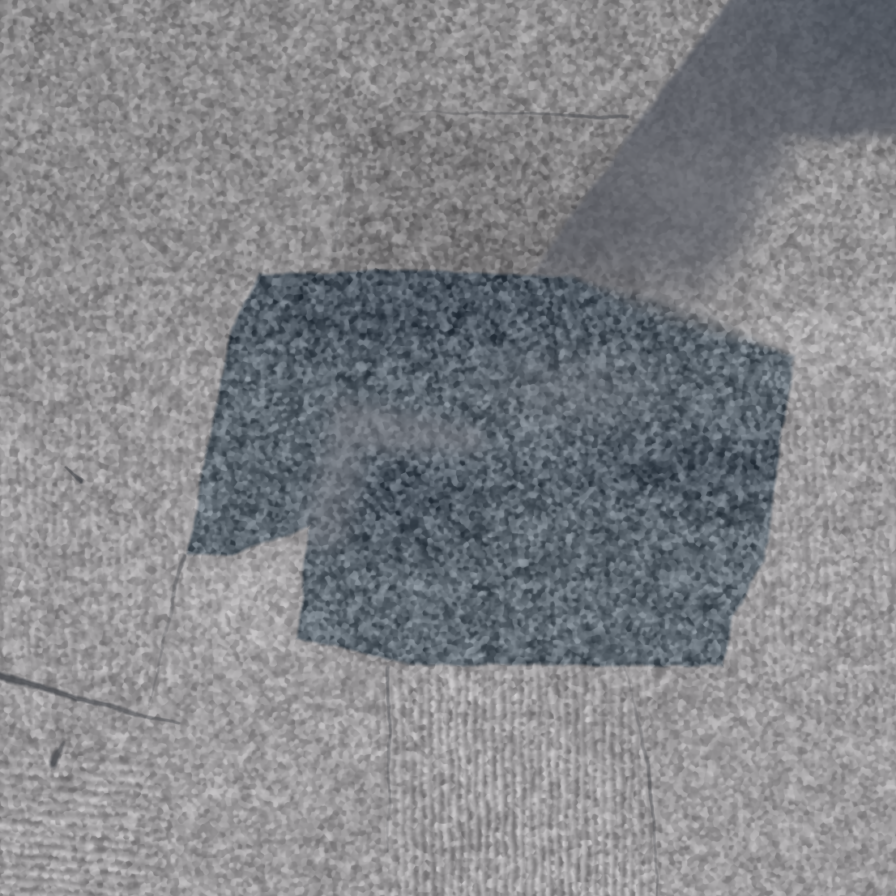
Give the GLSL for this texture, as a three.js fragment shader.

```glsl
// Weathered concrete with a dark asphalt patch, a soft shadow, ribbing and cracks.
varying vec2 vUv;

const vec3 CONCRETE_TOP = vec3(0.555, 0.55, 0.555);
const vec3 CONCRETE_LOW = vec3(0.61, 0.603, 0.61);
const vec3 SHADE = vec3(0.38, 0.39, 0.42);
const vec3 SHADE_DEEP = vec3(0.3, 0.325, 0.365);
const vec3 ASPHALT = vec3(0.37, 0.41, 0.445);
const vec3 ASPHALT_DARK = vec3(0.27, 0.31, 0.355);
const vec3 ASPHALT_DUST = vec3(0.465, 0.48, 0.51);
const vec3 CRACK = vec3(0.27, 0.28, 0.3);
const float GRAIN_SCALE = 210.0;
const float CONCRETE_GRAIN = 0.27;
const float ASPHALT_GRAIN = 0.36;
const float RIB_FREQ = 620.0;
const float RIB_DEPTH = 0.06;
const float EDGE = 0.003;

vec3 hash3(vec2 p) {
  vec3 q = fract(p.xyx * vec3(0.1031, 0.103, 0.0973));
  q += dot(q, q.yxz + 33.33);
  return fract((q.xxy + q.yzz) * q.zyx);
}

// Random tones of scattered cells, blended by nearness
float speckle(vec2 p) {
  vec2 sum = vec2(0.0);
  for (int i = 0; i < 9; i++) {
    vec2 cell = floor(p) + vec2(mod(float(i), 3.0), floor(float(i) / 3.0)) - 1.0;
    vec3 h = hash3(cell);
    vec2 d = cell + h.xy - p;
    sum += exp(-5.0 * dot(d, d)) * vec2(h.z - 0.5, 1.0);
  }
  return sum.x / sum.y;
}

// Layered sines, roughly -1 to 1
float mottle(vec2 p) {
  float sum = 0.0, gain = 0.5;
  for (int i = 0; i < 5; i++) {
    sum += gain * sin(p.x + 1.7 * sin(p.y)) * cos(p.y + 1.3 * sin(p.x * 0.8));
    p = mat2(1.5, 1.1, -1.1, 1.5) * p + 2.3;
    gain *= 0.62;
  }
  return sum;
}

// Signed distance from the line xy to zw, positive on its right
float side(vec2 p, vec4 line) {
  vec2 d = line.zw - line.xy;
  return dot(p - line.xy, vec2(d.y, -d.x)) / length(d);
}

// Soft spot with centre xy and radii zw
float blob(vec2 p, vec4 spot) {
  vec2 q = (p - spot.xy) / spot.zw;
  return exp(-dot(q, q));
}

// Soft box from lower left xy to upper right zw
float box(vec2 p, vec4 b, float soft) {
  vec2 q = smoothstep(b.xy - soft, b.xy + soft, p) * (1.0 - smoothstep(b.zw - soft, b.zw + soft, p));
  return q.x * q.y;
}

// Line from xy to zw that tapers along its length
float stroke(vec2 p, vec4 line, float width) {
  vec2 d = line.zw - line.xy;
  float t = clamp(dot(p - line.xy, d) / dot(d, d), 0.0, 1.0);
  float w = width * (1.0 - 0.7 * t);
  return (1.0 - 0.5 * t) * (1.0 - smoothstep(w * 0.3, w + 0.0015, length(p - line.xy - d * t)));
}

// Signed distance inside the patch: half planes minus a lower left notch
float patchShape(vec2 p) {
  float d = min(side(p, vec4(0.208, 0.383, 0.26, 0.635)), side(p, vec4(0.26, 0.635, 0.289, 0.694)));
  d = min(d, side(p, vec4(0.289, 0.694, 0.456, 0.698)));
  d = min(d, side(p, vec4(0.456, 0.698, 0.638, 0.69)));
  d = min(d, side(p, vec4(0.638, 0.69, 0.885, 0.602)));
  d = min(d, side(p, vec4(0.885, 0.602, 0.853, 0.375)));
  d = min(d, max(side(p, vec4(0.853, 0.375, 0.818, 0.31)), side(p, vec4(0.818, 0.31, 0.807, 0.256))));
  d = min(d, side(p, vec4(0.807, 0.256, 0.456, 0.258)));
  d = min(d, side(p, vec4(0.456, 0.258, 0.333, 0.289)));
  float notch = max(side(p, vec4(0.208, 0.383, 0.26, 0.38)), side(p, vec4(0.26, 0.38, 0.345, 0.412)));
  return min(d, max(-notch, side(p, vec4(0.333, 0.289, 0.345, 0.412))));
}

void main() {
  vec2 p = vUv;
  float cloud = mottle(p * vec2(11, 15));
  vec2 w = p + EDGE * vec2(mottle(p * 37.0), mottle(p.yx * 41.0 + 4.0));
  float grain = 0.75 * speckle(p * GRAIN_SCALE) + 0.45 * speckle(p * GRAIN_SCALE * 0.53 + 7.0);

  // Concrete, its stained slab and paler worn areas
  vec3 col = mix(CONCRETE_LOW, CONCRETE_TOP, smoothstep(0.4, 0.85, p.y)) + 0.018 * cloud;
  col -= 0.05 * box(w, vec4(0.305 + 0.1 * p.y, 0.66, 0.72, 0.872), 0.012);
  col += 0.08 * blob(p, vec4(0.96, 0.63, 0.13, 0.055)) - 0.08 * blob(p, vec4(0.61, 0.72, 0.12, 0.05));
  col += 0.04 * (blob(p, vec4(0.94, 0.79, 0.1, 0.05)) + blob(p, vec4(0.27, 0.32, 0.08, 0.07)));

  // Ribs: upright below and at the sides, level at lower left
  float upright = box(p, vec4(0.43, -0.1, 0.73, 0.25), 0.03) + 0.4 * box(p, vec4(0.8, 0.2, 1.1, 0.57), 0.06);
  upright += 0.4 * box(p, vec4(-0.1, 0.2, 0.24, 0.65), 0.08);
  float ribs = upright * sin(RIB_FREQ * (w.x + 0.02 * p.y) + 2.0 * grain);
  ribs += box(p, vec4(-0.1, -0.1, 0.17, 0.18), 0.04) * sin(RIB_FREQ * 0.8 * (w.y + 0.08 * p.x) + 2.0 * grain);
  col += RIB_DEPTH * ribs * (0.8 + 0.5 * cloud);

  // Shadow with a crisp left edge and soft right edges
  float left = min(side(w, vec4(0.72, 0.875, 0.814, 1)), side(w, vec4(0.62, 0.735, 0.72, 0.875)));
  float stem = smoothstep(-0.035, 0.035, -side(w, vec4(0.78, 0.64, 0.885, 0.84)));
  float roof = smoothstep(0.825, 0.86, w.y + 0.02 * cloud);
  float shadow = smoothstep(-0.004, 0.006, left) * max(stem, roof) * smoothstep(0.6, 0.75, p.y);
  vec3 shade = mix(SHADE, SHADE_DEEP, blob(p, vec4(0.98, 1, 0.17, 0.11))) + 0.025 * cloud;
  col = mix(col, shade, shadow * mix(0.8, 0.93, roof)) + CONCRETE_GRAIN * grain * (1.0 - 0.7 * shadow);

  // Slab seams, cracks and chips
  float seam = max(stroke(w, vec4(0.7, 0.87, 0.46, 0.876), 0.002), stroke(w, vec4(0.205, 0.38, 0.168, 0.215), 0.002));
  seam = max(seam, 0.5 * stroke(w, vec4(0.37, 0.7, 0.385, 0.81), 0.002));
  seam = max(seam, stroke(w, vec4(0.434, 0.255, 0.434, 0.05), 0.002));
  seam = max(seam, stroke(w, vec4(0.724, 0.15, 0.697, 0.255), 0.002));
  seam = max(seam, stroke(w, vec4(0.724, 0.15, 0.735, 0), 0.002));
  float crack = stroke(w, vec4(0, 0.245, 0.2, 0.192), 0.005);
  crack = max(crack, stroke(w, vec4(0.092, 0.462, 0.075, 0.478), 0.003));
  crack = max(crack, stroke(w, vec4(0.06, 0.148, 0.072, 0.17), 0.006));
  col = mix(col, CRACK, max(0.5 * seam * (0.8 + 0.6 * cloud), 0.85 * crack));

  // Asphalt patch with dark stains and dusty streaks
  float stain = 0.85 * blob(p, vec4(0.48, 0.655, 0.23, 0.07)) + 0.75 * blob(p, vec4(0.45, 0.445, 0.08, 0.06));
  stain += 0.65 * blob(p, vec4(0.76, 0.48, 0.19, 0.05));
  float dust = box(w, vec4(0.37, 0.495, 0.54, 0.63 - 0.2 * p.x), 0.018);
  dust = max(dust, 0.8 * box(w - vec2(0.22 * p.y, 0), vec4(0.25, 0.39, 0.3, 0.54), 0.02));
  dust = max(dust, 0.55 * blob(p, vec4(0.64, 0.565, 0.09, 0.045)));
  vec3 tar = mix(ASPHALT + 0.02 * cloud, ASPHALT_DARK, min(stain, 1.0));
  tar = mix(tar, ASPHALT_DUST, dust * 0.8) + ASPHALT_GRAIN * grain * (1.0 - 0.5 * dust);
  float inside = patchShape(w);
  tar -= 0.04 * (1.0 - smoothstep(0.0, 0.008, inside));
  float fray = EDGE + 0.02 * blob(p, vec4(0.76, 0.65, 0.1, 0.05));
  gl_FragColor = vec4(mix(col, tar, smoothstep(-fray, fray, inside)), 1);
}
```
